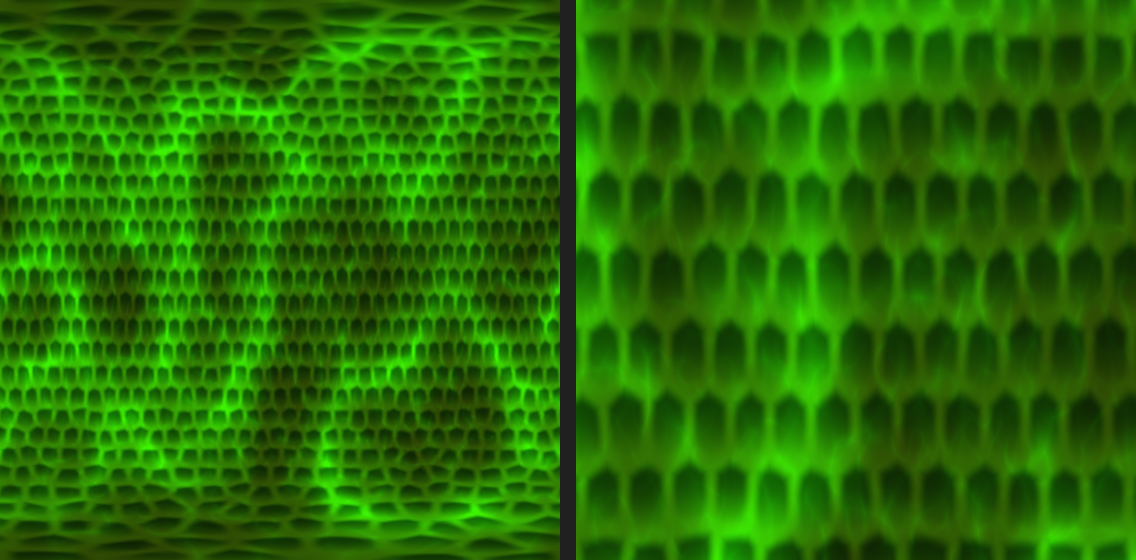
Left: the whole. Right: its middle third, enlarged.
Give the GLSL for this texture, as a WebGL 1 fragment shader.

```glsl
precision highp float;
// Green reptile scales wrapped around a globe, lit by glowing ridged veins.
uniform vec2 u_resolution;

const float PI = 3.14159265;
const float ROWS = 28.0;
const float COLUMNS = 40.0;

vec3 hash3(vec3 p) {
  p = fract(p * vec3(0.1031, 0.1030, 0.0973));
  p += dot(p, p.yxz + 33.33);
  return fract((p.xxy + p.yxx) * p.zyx);
}

// Gradient at one lattice corner; z wraps so that both poles agree.
float corner(vec3 cell, vec3 f, vec3 offset, float period) {
  vec3 lattice = cell + offset;
  lattice.z = mod(lattice.z, period);
  vec3 gradient = normalize(hash3(lattice + 17.0) - 0.5);
  return dot(gradient, f - offset);
}

float gradientNoise(vec3 p, float period) {
  vec3 cell = floor(p);
  vec3 f = fract(p);
  vec3 w = f * f * f * (f * (f * 6.0 - 15.0) + 10.0);
  vec2 e = vec2(0.0, 1.0);
  float low = mix(
    mix(corner(cell, f, e.xxx, period), corner(cell, f, e.yxx, period), w.x),
    mix(corner(cell, f, e.xyx, period), corner(cell, f, e.yyx, period), w.x), w.y);
  float high = mix(
    mix(corner(cell, f, e.xxy, period), corner(cell, f, e.yxy, period), w.x),
    mix(corner(cell, f, e.xyy, period), corner(cell, f, e.yyy, period), w.x), w.y);
  return mix(low, high, w.z);
}

// Ridged octaves: broad glowing arcs first, then a fine web of veins.
float veins(vec3 globe) {
  float total = 0.0;
  float amplitude = 0.47;
  float frequency = 1.0;
  float weight = 1.0;
  for (int i = 0; i < 5; i++) {
    vec3 p = globe * frequency + vec3(5.3, 8.7, 2.4) * (float(i) + 1.0);
    float ridge = 1.0 - min(abs(gradientNoise(p, 2.0 * frequency)) * 3.0, 1.0);
    ridge *= ridge;
    total += amplitude * ridge * weight;
    weight = mix(0.4, 1.0, ridge);
    amplitude *= 0.62;
    frequency *= 2.0;
  }
  return total;
}

// Staggered cells with fewer columns per row near the poles.
// Returns the brightness of the scale: dark under its arched top.
float scales(vec2 uv, float girth) {
  float nearest = 9.0;
  float second = 9.0;
  float height = 0.0;
  // Rows are taller at the equator; one row is centred on the pole.
  float rowPosition = ROWS * (uv.y + 0.032 * sin(2.0 * PI * uv.y));
  float baseRow = floor(rowPosition + 0.5);
  for (int j = -1; j <= 1; j++) {
    float row = baseRow + float(j);
    float wrapped = mod(row, ROWS);
    float ring = pow(sin(PI * wrapped / ROWS), 0.8);
    float count = max(5.0, floor(ring * 10.0 + 0.5) * 4.0);
    float stagger = 0.5 * mod(row, 2.0);
    float baseColumn = floor(uv.x * count - stagger);
    for (int i = -1; i <= 1; i++) {
      float column = baseColumn + float(i);
      vec3 random = hash3(vec3(mod(column, count), wrapped, 3.0)) - 0.5;
      vec2 jitter = random.xy * (0.14 + 0.7 * (1.0 - ring)) * vec2(1.0, 0.9);
      vec2 center = vec2((column + 0.5 + stagger + jitter.x) / count, row + jitter.y);
      vec2 d = vec2(uv.x - center.x, rowPosition - center.y);
      d.x *= COLUMNS * pow(girth, 0.8);
      float dist = length(d);
      if (dist < nearest) {
        second = nearest;
        nearest = dist;
        height = d.y;
      } else {
        second = min(second, dist);
      }
    }
  }
  float inside = smoothstep(0.0, 0.46, second - nearest);
  inside *= 1.0 - 0.5 * smoothstep(0.35, 0.7, nearest);
  float shadow = smoothstep(-0.6, 0.35, height);
  return 1.0 - 0.5 * shadow * inside;
}

void main() {
  vec2 uv = gl_FragCoord.xy / u_resolution;

  // Globe position; the girth never quite closes, which keeps the poles smooth.
  float longitude = 2.0 * PI * uv.x;
  float ring = sin(PI * uv.y);
  float girth = sqrt(ring * ring * 0.985 + 0.015);
  vec3 globe = vec3(girth * cos(longitude), girth * sin(longitude), -cos(PI * uv.y));

  float glow = veins(globe);
  float shade = scales(uv, girth);

  // Olive in the hollows, vivid green on the veins; shadows lose red first.
  float green = (0.26 + 0.82 * glow) * shade;
  float red = mix(0.18, 0.25, glow) * pow(shade, 1.7);
  gl_FragColor = vec4(red, min(green, 0.95), 0.01, 1.0);
}
```
